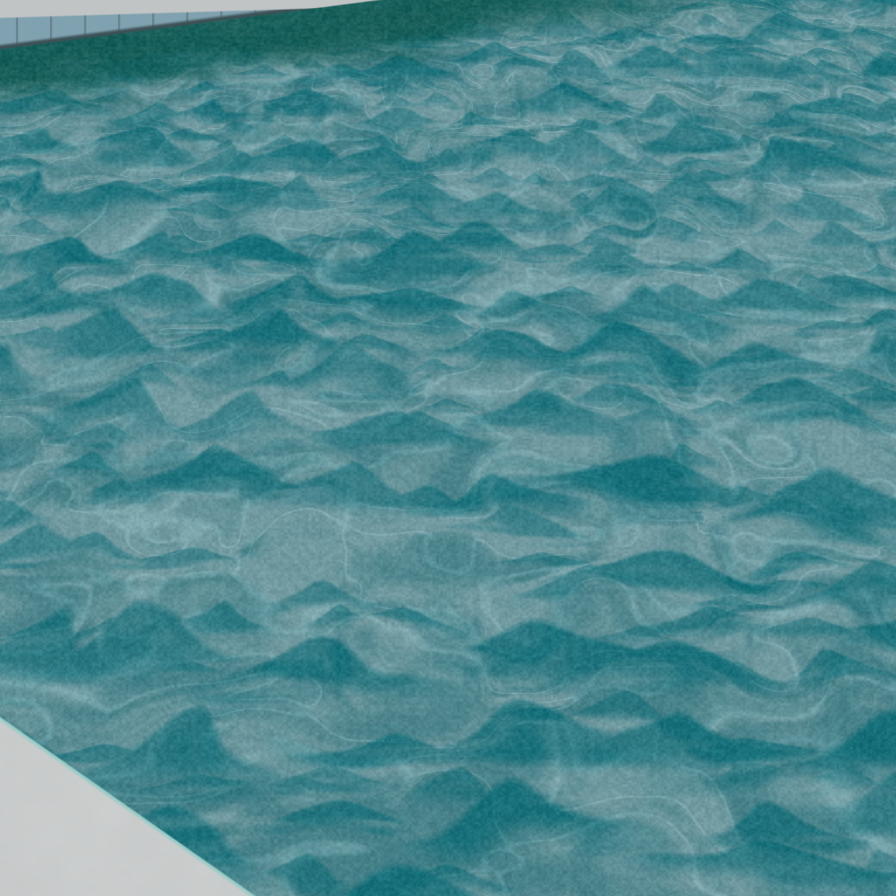
Reproduce this texture procedurally as a WebGL 1 fragment shader.

```glsl
precision highp float;
// Rippled teal pool water in perspective, with a pale deck corner and a tiled far edge.
uniform vec2 u_resolution;

#define PERSPECTIVE 0.70
#define BIG_WAVE vec2(0.25, 0.118)
#define SMALL_WAVE vec2(0.135, 0.052)
#define STREAK_SCALE vec2(7.0, 25.0)
#define WARP 0.034
#define GRAIN 0.055
#define DEEP vec3(0.085, 0.435, 0.475)
#define MID vec3(0.275, 0.505, 0.535)
#define PALE vec3(0.445, 0.605, 0.630)
#define SHADE vec3(0.065, 0.350, 0.325)
#define STONE vec3(0.79, 0.80, 0.80)
#define TILE vec3(0.50, 0.63, 0.69)

float hash(vec2 p) {
  return fract(sin(dot(p, vec2(127.1, 311.7))) * 43758.545);
}

float noise(vec2 p) {
  vec2 i = floor(p), f = fract(p);
  f = f * f * (3.0 - 2.0 * f);
  return mix(mix(hash(i), hash(i + vec2(1.0, 0.0)), f.x),
             mix(hash(i + vec2(0.0, 1.0)), hash(i + 1.0), f.x), f.y);
}

float fbm(vec2 p) {
  float sum = 0.0, amp = 0.53;
  for (int i = 0; i < 4; i++) {
    sum += amp * noise(p);
    p = mat2(1.9, 0.25, -0.35, 2.0) * p + 7.3;
    amp *= 0.5;
  }
  return sum;
}

// Scattered peaked wave faces: crisp crest above, ragged fade below.
float waveFaces(vec2 p, vec2 cell, float seed, float density) {
  vec2 home = floor(p / cell);
  float ragged = noise(p / cell * vec2(2.5, 5.0) + seed) - 0.5;
  float cover = 0.0;
  for (int j = -1; j <= 1; j++) {
    for (int i = -1; i <= 1; i++) {
      vec2 id = home + vec2(float(i), float(j));
      vec2 key = id + seed;
      vec2 centre = (id + 0.2 + 0.6 * vec2(hash(key), hash(key + 31.7))) * cell;
      float size = hash(key + 57.3);
      vec2 q = (p - centre) / (cell * vec2(mix(0.45, 0.85, size),
                                         mix(0.45, 0.90, hash(key + 83.1))));
      q.y += q.x * 0.3 * (hash(key + 11.9) - 0.4);
      float crest = exp(-2.0 * (sqrt(q.x * q.x + 0.025) - 0.16)) - 0.2;
      float face = smoothstep(0.0, 0.17, crest - q.y)
                 * smoothstep(-0.55, 0.15, q.y + 0.7 * ragged)
                 * (1.0 - smoothstep(0.5, 1.25, abs(q.x)));
      face *= step(hash(key + 5.5), density) * mix(0.7, 1.0, size);
      cover = max(cover, face);
    }
  }
  return cover;
}

vec3 water(vec2 uv) {
  // Equal shrink of width and height toward the far side
  float shrink = 1.0 - PERSPECTIVE * uv.y;
  vec2 p = vec2((uv.x - 0.5) / shrink, -log(shrink) / PERSPECTIVE);
  vec2 bend = vec2(noise(p * 11.0), noise(p * vec2(9.0, 15.0) + 40.0)) - 0.5;
  p += WARP * bend * vec2(1.3, 0.8);

  // Reflected sky in long soft streaks
  float streak = fbm(p * STREAK_SCALE + 2.0 * bend);
  float broad = noise(p * vec2(3.0, 7.0) + 19.0);
  float sky = smoothstep(0.25, 0.72, streak + 0.2 * (broad - 0.5) + 0.07 * uv.y);
  vec3 col = mix(MID, PALE, sky);

  // Dark wave faces, near ones larger and stronger
  float big = waveFaces(p, BIG_WAVE, 3.0, 0.88);
  float small = waveFaces(p + 0.37, SMALL_WAVE, 47.0, 0.48);
  float dark = max(big, 0.75 * small) * mix(1.0, 0.82, uv.y);
  dark *= 0.8 + 0.4 * (1.0 - sky);
  col = mix(col, DEEP, clamp(dark, 0.0, 1.0));

  // Thin bright wrinkles
  float ridge = 1.0 - abs(2.0 * noise(p * vec2(9.0, 27.0) + 3.0 * bend + 71.0) - 1.0);
  col += 0.06 * smoothstep(0.8, 1.0, ridge) * (1.0 - 0.7 * dark);
  return col;
}

void main() {
  vec2 uv = gl_FragCoord.xy / u_resolution;
  float soft = 1.2 / u_resolution.y;
  float top = 1.0 - uv.y;
  vec3 col = water(uv);

  // Green shade beneath the far wall
  float wall = top - (0.055 - 0.13 * uv.x);
  float ripple = 0.05 * (fbm(uv * vec2(9.0, 60.0)) - 0.5);
  float shade = 1.0 - smoothstep(0.025, 0.085, wall + ripple);
  col = mix(col, SHADE, 0.88 * shade * (1.0 - smoothstep(0.5, 0.95, uv.x)));

  // Fine mottling
  float grain = noise(uv * 260.0) + noise(uv * 430.0 + 9.0) - 1.0;
  col += GRAIN * grain;

  // Far wall: tiles, joints, waterline and coping
  float joint = abs(fract(uv.x / 0.038) - 0.5) * 0.038;
  vec3 tiles = mix(TILE * 0.82, TILE, smoothstep(0.0005, 0.002, joint));
  tiles = mix(tiles, vec3(0.24, 0.32, 0.34), smoothstep(-0.007, -0.002, wall));
  tiles = mix(STONE * 0.96, tiles, smoothstep(-soft, soft, top - 0.02 + 0.03 * uv.x));
  col = mix(tiles, col, smoothstep(-soft, soft, wall));

  // Near deck corner with a thin aqua rim
  float deck = (uv.x / 0.285 + uv.y / 0.2 - 1.0) * 0.164;
  vec3 stone = STONE + 0.03 * (fbm(uv * 18.0) - 0.5);
  stone = mix(stone, vec3(0.60, 0.80, 0.78), smoothstep(-0.006, -0.001, deck));
  col = mix(stone, col, smoothstep(-soft, soft, deck));

  gl_FragColor = vec4(clamp(col, 0.0, 1.0), 1.0);
}
```
